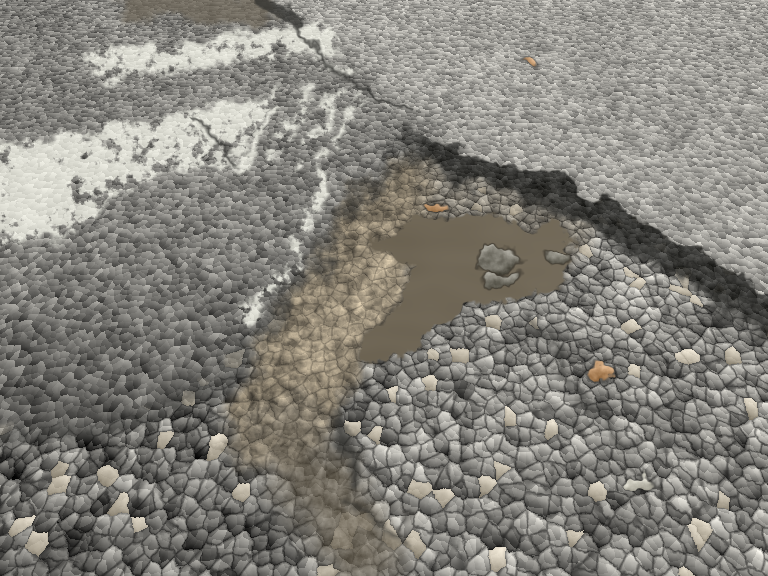
Give the GLSL for this texture, as a Shadertoy shader.

```glsl
// Draws a muddy pothole with a puddle in cracked asphalt with worn white road paint.
#define STONE_SCALE 58.
#define GRAIN_SCALE 105.
#define WOBBLE .035
#define WALL_DEPTH .058
#define PAINT vec3(.89, .89, .85)
#define DIRT vec3(.6, .555, .475)
#define MUD vec3(.43, .4, .345)
#define WATER vec3(.44, .405, .34)
#define SHADOW vec3(.19, .19, .18)

// Outlines as x, y pairs
const float[24] hole = float[24](-.3,.22, .21,.27, .35,.33, .465,.44, .61,.66, .7,.775,
  .815,.74, .97,.695, 1.13,.61, 1.6,.33, 1.6,-.3, -.3,-.3);
const float[24] pool = float[24](.645,.58, .745,.615, .85,.63, .975,.605, 1.,.545, .93,.485,
  .83,.465, .75,.43, .7,.38, .625,.37, .655,.44, .715,.525);
const float[24] patch_ = float[24](-.05,.745, .105,.765, .26,.79, .4,.825, .495,.84, .445,.775,
  .41,.72, .295,.7, .19,.655, .12,.59, .035,.575, -.05,.59);

vec2 hash2(vec2 p) {
  return fract(sin(p * mat2(127.1, 311.7, 269.5, 183.3)) * 43758.5);
}
float corner(vec2 i, vec2 f, vec2 o) { return dot(hash2(i + o) * 2. - 1., f - o); }
float noise(vec2 p) {
  vec2 i = floor(p), f = fract(p), u = f * f * (3. - 2. * f), o = vec2(1, 0);
  return mix(mix(corner(i, f, o.yy), corner(i, f, o), u.x),
             mix(corner(i, f, o.yx), corner(i, f, o.xx), u.x), u.y);
}
float fbm(vec2 p) {
  float sum = 0., amp = 1.;
  for (int i = 0; i < 4; i++) { sum += amp * noise(p); p = p * 2.03 + 7.1; amp *= .55; }
  return sum;
}
// Offset from the cell centre, distance to the border, random id
vec4 stones(vec2 x) {
  vec2 offset = vec2(0);
  float near = 8., next = 8., id = 0.;
  for (int k = 0; k < 9; k++) {
    vec2 cell = floor(x) + vec2(k % 3 - 1, k / 3 - 1), h = hash2(cell), r = x - cell - h;
    float d = length(r);
    if (d < near) { next = near; near = d; offset = r; id = fract(h.x * 17.3 + h.y * 5.7); }
    else next = min(next, d);
  }
  return vec4(offset, next - near, id);
}
float seg(vec2 p, float ax, float ay, float bx, float by) {
  vec2 e = vec2(bx - ax, by - ay), q = p - vec2(ax, ay);
  return length(q - e * clamp(dot(q, e) / dot(e, e), 0., 1.));
}
float polygon(vec2 p, float[24] v) {
  float d = 9., s = 1.;
  for (int i = 0; i < 24; i += 2) {
    int j = (i + 2) % 24;
    float ax = v[i], ay = v[i + 1], bx = v[j], by = v[j + 1];
    d = min(d, seg(p, ax, ay, bx, by));
    if ((ay > p.y) != (by > p.y) && p.x < ax + (bx - ax) * (p.y - ay) / (by - ay)) s = -s;
  }
  return s * d;
}
float fill(float d, float soft) { return 1. - smoothstep(-soft, soft, d); }

void mainImage(out vec4 fragColor, in vec2 fragCoord) {
  vec2 p = fragCoord / iResolution.y, ground = vec2(p.x - .67, 1.4) / (1.7 - p.y);
  float soft = 2. / iResolution.y, rough = fbm(p * 9.), fine = fbm(p * 42.);
  vec2 w = p + WOBBLE * vec2(fbm(p * 16.), fbm(p * 16. + 31.));

  // Smooth asphalt: dark left slab, pale right slab
  vec4 grain = stones(ground * GRAIN_SCALE);
  float right = smoothstep(-.05, .06, p.x - 1.7 + 1.23 * p.y);
  float tone = mix(mix(.39, .5, smoothstep(.25, .65, p.y)), mix(.57, .63, p.y), right);
  float speck = (grain.w - .5) * .23 + dot(grain.xy, vec2(.05, .15));
  vec3 col = vec3(1.01, 1, .965) * (tone + speck + .07 * rough + .08 * fine);
  col = mix(col, MUD, .7 * fill(seg(w, .23, .99, .46, .99) - .028, .012));

  // Worn paint: two bands, slanted bars, drip along the rim
  float band = min(polygon(w, patch_), seg(w, .17, .885, .56, .937) - .027);
  band = min(band, seg(w, .55, .893, .61, .883) - .009);
  for (float x = .495; x < .64; x += .045)
    band = min(band, seg(w, x, .84, x - .075, .715) - .009);
  band = min(band, min(seg(w, .56, .69, .5, .53), seg(w, .5, .53, .43, .45)) - .016);
  float worn = smoothstep(-.2, .12, fine + .6 * rough + .16 - grain.w * .2 - band * 4.);
  col = mix(col, PAINT + speck * .3, .94 * worn * fill(band + .012 * fine, .008));

  // Cracks in the slabs
  float crack = min(seg(w, .46, 1., .52, .965) - .008, seg(w, .52, .96, .59, .87));
  crack = min(crack, min(seg(w, .59, .87, .72, .81), seg(w, .33, .795, .41, .725)));
  col = mix(col, SHADOW, .75 * fill(crack - .003, .004));

  // Exposed rubble with mud and grooves
  vec4 stone = stones(ground * STONE_SCALE + .25 * fine);
  float broken = polygon(w, hole), bevel = dot(stone.xy, vec2(.08, .24));
  float gap = mix(.58, 1., smoothstep(0., .22, stone.z));
  tone = mix(.45, .56, smoothstep(.4, .75, p.x)) + (stone.w - .5) * .28;
  vec3 rubble = vec3(1.01, 1, .965) * (tone + bevel + speck * .7 + .14 * rough) * gap;
  rubble = mix(rubble, vec3(.8, .76, .68) + bevel, .75 * step(.94, stone.w));
  float mud = fill(seg(w, .5, .23, .63, .05) - .06, .05);
  rubble = mix(rubble, MUD + .22 * fine + speck * .3, mud * .8);
  float groove = min(seg(w, .92, .46, .97, .36), seg(w, .97, .36, 1.08, .23));
  groove = min(groove, min(seg(w, .59, .31, .61, .17) - .008, seg(w, .6, .13, .7, .06)));
  rubble = mix(rubble, SHADOW, .65 * fill(groove - .004, .012));

  // Dirt floor with a pale ridge
  float pit = min(seg(w, .67, .62, .48, .27) - .085, seg(w, .72, .65, .95, .59) - .07);
  float ridge = fill(seg(w, .67, .54, .53, .36) - .03, .05);
  vec3 dirt = DIRT * (.88 + .55 * fine + .3 * ridge + bevel * .6 + speck * .7) * (.5 + .5 * gap);
  dirt = mix(dirt, rubble, smoothstep(.7, .78, p.x) * .6);
  rubble = mix(rubble, dirt, fill(pit, .022) * (1. - .6 * mud));

  // Rim shadows: deep wall on the right, thin lip on the left
  float rim = smoothstep(.66, .75, p.x);
  float wall = rim * fill(-broken - WALL_DEPTH + .03 * rough, .014);
  rubble = mix(rubble, SHADOW + .16 * fine + speck * .4, wall * .9);
  col = mix(col, rubble, fill(broken, mix(.014, soft, rim)));
  float lip = (1. - rim) * fill(abs(broken + .012) - .012 + .015 * fine, .014);
  col = mix(col, SHADOW + .08 + speck * .5, lip * .55);

  // Still water with a dark shore
  float shore = polygon(w, pool);
  col *= 1. - .28 * fill(abs(shore) - .004, .01);
  col = mix(col, WATER + .06 * (p.x - .8) + .025 * noise(p * vec2(12, 30)), fill(shore, soft));

  // Loose pebbles (x, y, radius): grey, then tan, then pale
  vec3[7] pebbles = vec3[7](vec3(.873, .553, .03), vec3(.87, .518, .025), vec3(.97, .553, .025),
    vec3(.747, .646, .017), vec3(.915, .894, .015), vec3(1.05, .36, .02), vec3(1.11, .17, .023));
  for (int i = 0; i < 7; i++) {
    vec2 r = (w - pebbles[i].xy) * vec2(1, 1.8);
    float d = length(r) - pebbles[i].z;
    vec3 tint = i < 3 ? vec3(.48, .47, .43) : i < 6 ? vec3(.72, .56, .4) : vec3(.73, .72, .67);
    col *= 1. - .4 * fill(d - .005, .005);
    col = mix(col, tint + r.y * 6. + .2 * fine, fill(d, soft));
  }
  fragColor = vec4(clamp(col, 0., 1.), 1);
}
```
